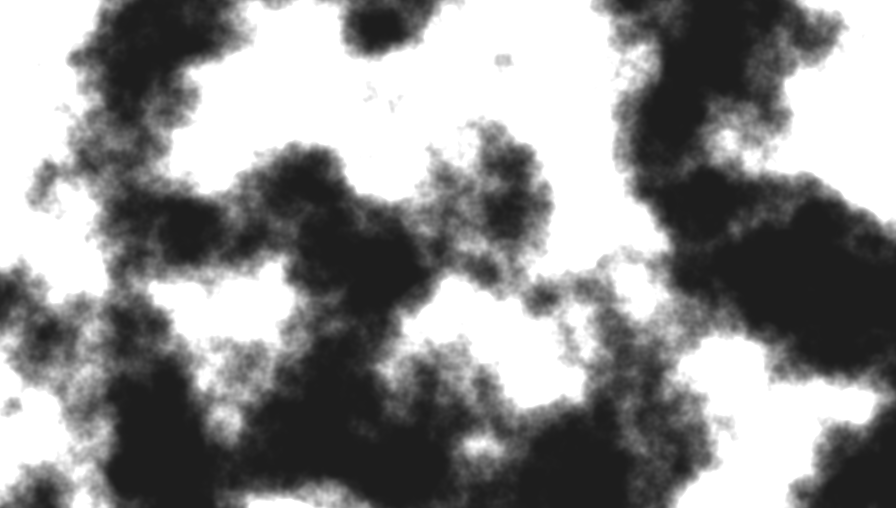
This texture is drawn by a WebGL 1 fragment shader. Its source:

```glsl
precision highp float;
// Soft, smoky clouds in dark grey on white: six octaves of rotated
// gradient noise are summed, then a tone curve clips the low values to
// white with a crisp rim and eases the high values into a dark floor.

uniform vec2 u_resolution;

// Pseudo-random unit gradient for a lattice point.
vec2 latticeGradient(vec2 cell) {
  vec3 p = fract(cell.xyx * vec3(0.1031, 0.1030, 0.0973));
  p += dot(p, p.yzx + 33.33);
  float angle = 6.28319 * fract((p.x + p.y) * p.z);
  return vec2(cos(angle), sin(angle));
}

// Gradient noise with quintic blending, centred on zero.
float gradientNoise(vec2 p) {
  vec2 cell = floor(p);
  vec2 f = p - cell;
  vec2 blend = f * f * f * (f * (f * 6.0 - 15.0) + 10.0);
  vec2 right = vec2(1.0, 0.0);
  vec2 up = vec2(0.0, 1.0);
  float a = dot(latticeGradient(cell), f);
  float b = dot(latticeGradient(cell + right), f - right);
  float c = dot(latticeGradient(cell + up), f - up);
  float d = dot(latticeGradient(cell + 1.0), f - 1.0);
  return mix(mix(a, b, blend.x), mix(c, d, blend.x), blend.y);
}

// Fractal sum; each octave is turned and shifted to hide the lattice.
float cloudField(vec2 p) {
  mat2 turnAndDouble = 2.0 * mat2(0.8, 0.6, -0.6, 0.8);
  float sum = 0.0;
  float amplitude = 1.0;
  for (int octave = 0; octave < 6; octave++) {
    sum += amplitude * gradientNoise(p);
    p = turnAndDouble * p + vec2(17.3, 9.7);
    amplitude *= 0.52;
  }
  return sum;
}

void main() {
  vec2 uv = gl_FragCoord.xy / u_resolution.y;
  float field = cloudField(uv * 2.8 + vec2(41.6, 23.2));

  // Linear start at the white rim, gentle landing in the dark cores.
  float density = clamp(field * 2.32 + 0.247, 0.0, 1.0);
  float light = (1.0 - density) * (1.0 - density);
  gl_FragColor = vec4(vec3(mix(0.115, 1.0, light)), 1.0);
}
```
